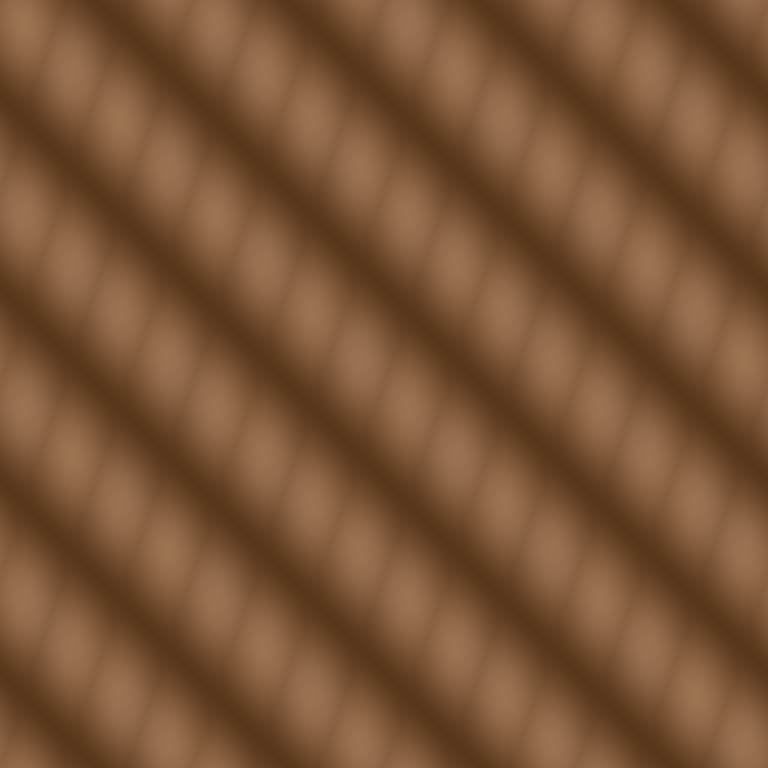
Give the GLSL for this pattern, as a WebGL 1 fragment shader.

```glsl
precision highp float;

uniform vec2 u_resolution;

const float TAU = 6.2831853;

// Rounded height across a rope: 1 on its crest, 0 in the narrow groove.
float ropeHeight(vec2 p) {
  return pow(abs(cos(0.5 * TAU * 4.0 * (p.x + p.y))), 1.5);
}

// Bulge of each twisted strand, with a softened crease between neighbours.
float strandBulge(vec2 p) {
  float s = sin(0.5 * TAU * (12.0 * p.x - 4.0 * p.y));
  return sqrt(s * s + 0.004);
}

// Layered sines with whole frequencies, so the variation wraps.
float wearTint(vec2 p) {
  return 0.6 * sin(TAU * (5.0 * p.x - 3.0 * p.y))
       + 0.4 * sin(TAU * (7.0 * p.x + 6.0 * p.y) + 1.3);
}

void main() {
  vec2 p = gl_FragCoord.xy / u_resolution;

  // Groove shadow to lit crest
  float light = ropeHeight(p) * (0.72 + 0.28 * strandBulge(p));
  vec3 color = mix(vec3(0.345, 0.212, 0.105), vec3(0.612, 0.446, 0.318), light);

  // Slight warm and cool shift on the raised strands
  color += vec3(0.003, 0.002, -0.006) * wearTint(p) * light;

  gl_FragColor = vec4(color, 1.0);
}
```
